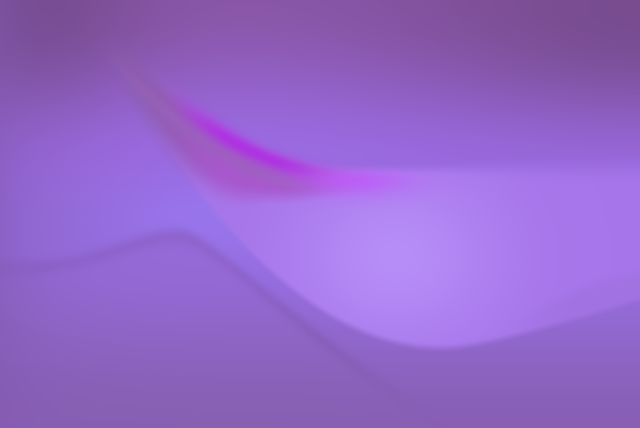
This background is drawn by a WebGL 2 fragment shader. Its source:

```glsl
#version 300 es
precision highp float;

uniform vec2 u_resolution;
out vec4 outColor;

// Soft elliptical spot, 1 at its centre
float glow(vec2 p, vec2 center, vec2 radius) {
    vec2 d = (p - center) / radius;
    return exp(-dot(d, d));
}

// Bell profile around zero
float ridge(float d, float width) {
    return exp(-d * d / (width * width));
}

// 0 below an edge, 1 above it
float above(float d, float softness) {
    return smoothstep(-softness, softness, d);
}

// Parabola to the left of the vertex, flat to the right
float leftArc(float x, vec2 vertex, float bend) {
    float d = max(vertex.x - x, 0.0);
    return vertex.y + bend * d * d;
}

// Curve that starts flat and settles to a straight slope
float softRamp(float d, float slope, float onset) {
    d = max(d, 0.0);
    return slope * d * d / (d + onset);
}

// Rounded hill with a short left flank and a long right one
float hillHeight(float x, vec2 peak) {
    float left = max(peak.x - x, 0.0);
    float right = max(x - peak.x, 0.0);
    return peak.y - 0.078 * (1.0 - ridge(left, 0.13))
        - softRamp(right, 1.5, 0.052) * (1.0 - 0.46 * right);
}

vec3 skyColor(vec2 p) {
    vec3 dusk = vec3(0.55, 0.345, 0.67);
    vec3 violet = vec3(0.61, 0.42, 0.89);
    vec3 plum = vec3(0.44, 0.28, 0.52);
    vec3 color = mix(dusk, violet, smoothstep(1.02, 0.64, p.y));
    color = mix(color, plum, 0.9 * glow(p, vec2(0.02, 1.0), vec2(0.2, 0.25)));
    return mix(color, plum, 0.75 * glow(p, vec2(1.02, 0.96), vec2(0.42, 0.25)));
}

vec3 lowerColor(vec2 p) {
    vec3 base = mix(vec3(0.53, 0.37, 0.70), vec3(0.59, 0.425, 0.87),
                    smoothstep(-0.03, 0.4, p.y));
    vec3 blue = vec3(0.60, 0.465, 0.94);
    return mix(base, blue, 0.8 * glow(p, vec2(0.31, 0.51), vec2(0.13, 0.14)));
}

vec3 sheetColor(vec2 p) {
    vec3 lilac = vec3(0.65, 0.46, 0.915);
    vec3 pale = vec3(0.715, 0.55, 0.97);
    return mix(lilac, pale, glow(p, vec2(0.62, 0.40), vec2(0.16, 0.20)));
}

vec3 hillColor(vec2 p) {
    return mix(vec3(0.53, 0.375, 0.70), vec3(0.585, 0.415, 0.845),
               smoothstep(0.0, 0.42, p.y));
}

void main() {
    vec2 p = gl_FragCoord.xy / u_resolution;

    // Signed heights over the main curves
    float crest = leftArc(p.x, vec2(0.56, 0.604), 2.13);
    float belly = leftArc(p.x, vec2(0.39, 0.541), 7.4)
        + softRamp(p.x - 0.44, 0.3, 0.05);
    float hem = leftArc(p.x, vec2(0.69, 0.1875), 2.53)
        + softRamp(p.x - 0.69, 0.48, 0.104);
    float belowCrest = crest - p.y;
    float steep = max(0.42 - p.x, 0.0);
    float crestSoft = 0.014 + 0.15 * steep;

    // Sky flowing into the lower background
    vec3 color = mix(lowerColor(p), skyColor(p), smoothstep(0.48, 0.66, p.y));

    // Pale sheet between crest and hem
    float sheet = above(belowCrest, crestSoft + 0.03 * smoothstep(0.6, 1.0, p.x))
        * above(p.y - hem, 0.012 + 0.06 * steep);
    color = mix(color, sheetColor(p), sheet * smoothstep(0.2, 0.34, p.x));

    // Faint fold at the right of the sheet
    float foldX = 1.0 - p.x;
    float fold = 0.36 - 0.255 * foldX - 1.555 * foldX * foldX;
    float foldMask = above(fold - p.y, 0.02) * above(p.y - hem, 0.015);
    color -= vec3(0.02, 0.015, 0.03) * foldMask * smoothstep(0.76, 0.9, p.x);

    // Hill with a shaded rim
    float overHill = p.y - hillHeight(p.x, vec2(0.28, 0.459));
    float hillFade = smoothstep(0.72, 0.45, p.x);
    color = mix(color, hillColor(p), hillFade * above(-overHill, 0.016));
    color -= vec3(0.025, 0.025, 0.04) * hillFade * ridge(overHill + 0.008, 0.02);

    // Mauve ribbon under the crest
    float ribbon = above(belowCrest, crestSoft)
        * above(p.y - belly, 0.025 + 0.2 * steep)
        * smoothstep(0.93, 0.78, p.y) * smoothstep(0.60, 0.44, p.x);
    vec3 mauve = mix(vec3(0.55, 0.36, 0.67), vec3(0.66, 0.33, 0.79),
                     smoothstep(0.22, 0.36, p.x));
    color = mix(color, mauve, 0.9 * ribbon);

    // Magenta ridge, grey streak and pink flare on the ribbon
    float span = smoothstep(0.25, 0.36, p.x) * smoothstep(0.56, 0.42, p.x);
    float ridgeLine = ridge(belowCrest - 0.018, 0.021 + 0.08 * steep);
    color = mix(color, vec3(0.69, 0.16, 0.91), 0.8 * span * ridgeLine);
    float streak = ridge(belowCrest - 0.058, 0.022) * ribbon;
    color = mix(color, vec3(0.60, 0.39, 0.73), 0.6 * streak);
    float flare = glow(p, vec2(0.555, 0.578), vec2(0.085, 0.035));
    color = mix(color, vec3(0.75, 0.35, 0.97), 0.8 * flare * above(belowCrest, 0.02));

    // Dim left border
    color = mix(color, vec3(0.51, 0.345, 0.69), 0.55 * exp(-p.x / 0.08));
    outColor = vec4(clamp(color, 0.0, 1.0), 1.0);
}
```
